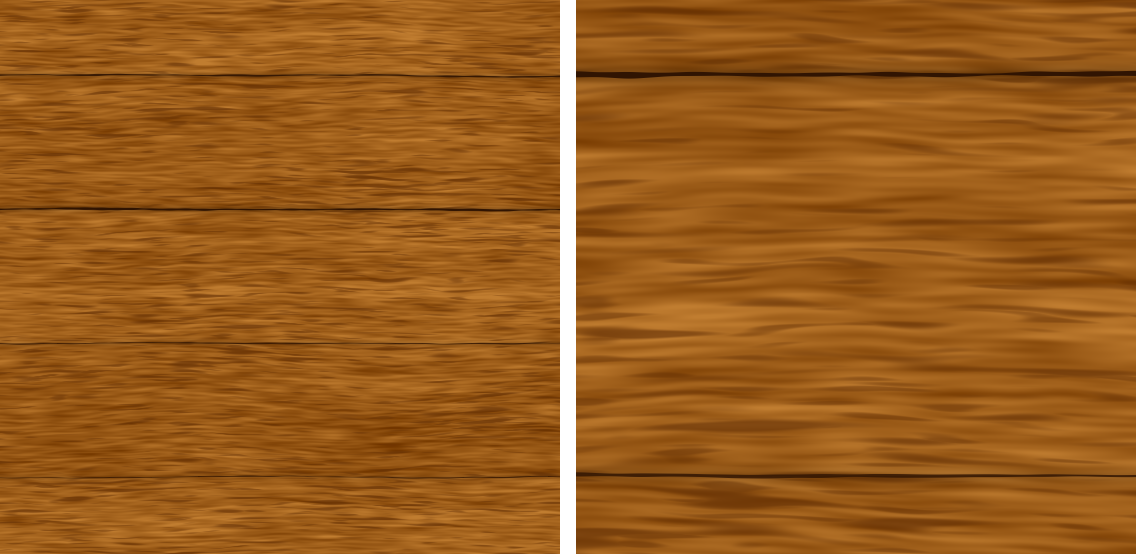
Left, the full canvas; right, a detail of the centre.
This texture is drawn by a Shadertoy shader. Its source:

```glsl
const float PITCH = 0.2415;        // plank height
const float FIRST_SEAM = 0.139;    // height of the lowest seam
const float SEAM_WOBBLE = 0.006;
const float SEAM_HALF_WIDTH = 0.0018;
const float SEAM_SHADE = 0.004;    // falloff of the soft shadow
const float GRAIN_BEND = 0.018;
const float GRAIN_RIPPLE = 0.003;
const float BASE_TONE = 0.59;
const float PORE_DEPTH = 0.58;
const vec2 GRAIN_SCALE = vec2(1.5, 21.0);
const vec4 PLANK_TONE = vec4(0.08, -0.09, 0.06, -0.09);
const vec4 SEAM_STRENGTH = vec4(0.42, 0.58, 1.0, 0.75);
const vec3 DARK_WOOD = vec3(0.49, 0.25, 0.015);
const vec3 LIGHT_WOOD = vec3(0.71, 0.45, 0.16);
const vec3 PORE_COLOR = vec3(0.37, 0.17, 0.01);
const vec3 SEAM_COLOR = vec3(0.19, 0.08, 0.008);

vec2 hashGradient(vec2 cell) {
    vec3 q = fract(cell.xyx * vec3(0.1031, 0.1030, 0.0973));
    q += dot(q, q.yzx + 33.33);
    return 2.0 * fract((q.xx + q.yz) * q.zy) - 1.0;
}

float gradientNoise(vec2 p) {
    vec2 i = floor(p), f = p - i;
    vec2 u = f * f * f * (f * (f * 6.0 - 15.0) + 10.0);
    vec2 e = vec2(0.0, 1.0);
    float a = dot(hashGradient(i), f);
    float b = dot(hashGradient(i + e.yx), f - e.yx);
    float c = dot(hashGradient(i + e.xy), f - e.xy);
    float d = dot(hashGradient(i + e.yy), f - e.yy);
    return mix(mix(a, b, u.x), mix(c, d, u.x), u.y);
}

// Streaks at four scales, stretched along the plank
float grain(vec2 p) {
    vec2 frequency = GRAIN_SCALE;
    float amplitude = 0.36, sum = 0.0;
    for (int k = 0; k < 4; k++) {
        sum += amplitude * gradientNoise(p * frequency + 17.3 * float(k));
        frequency *= vec2(2.3, 2.15);
        amplitude *= 1.27;
    }
    return sum;
}

// Short dark dashes, gathered in bands
float pores(vec2 p) {
    float band = gradientNoise(p * vec2(2.5, 15.0) + 61.0);
    float dash = gradientNoise(p * vec2(11.0, 140.0) + 83.0);
    float hair = gradientNoise(p * vec2(19.0, 215.0) + 29.0);
    return max(smoothstep(0.14, 0.46, dash + 0.3 * band),
               0.75 * smoothstep(0.16, 0.46, hair + 0.3 * band));
}

void mainImage(out vec4 fragColor, in vec2 fragCoord) {
    vec2 uv = fragCoord / iResolution.xy;
    float pixel = 1.0 / iResolution.y;

    // Nearest seam and the plank on this side of it
    float seam = floor((uv.y - FIRST_SEAM) / PITCH + 0.5);
    float wobble = gradientNoise(vec2(uv.x * 3.0, seam * 7.3 + 0.4))
                 + 0.3 * gradientNoise(vec2(uv.x * 17.0, seam * 5.7 + 0.3));
    float d = uv.y - FIRST_SEAM - seam * PITCH - SEAM_WOBBLE * wobble;
    float plank = mod(seam + step(0.0, d), 4.0);

    // Bent grain, different on each plank
    vec2 p = uv + plank * vec2(3.71, 5.37);
    p.y += GRAIN_BEND * gradientNoise(p * vec2(2.6, 6.0) + 11.0);
    p.y += GRAIN_RIPPLE * gradientNoise(p * vec2(14.0, 30.0) + 47.0);

    // Wood tone
    float tone = BASE_TONE + PLANK_TONE[int(plank)] + grain(p);
    tone += 0.25 * gradientNoise(uv * vec2(2.0, 3.0) + 5.0);
    vec3 color = mix(DARK_WOOD, LIGHT_WOOD, clamp(tone, -0.2, 1.2));
    color = mix(color, PORE_COLOR, PORE_DEPTH * pores(p));

    // Uneven gap with a soft shadow
    float strength = SEAM_STRENGTH[int(mod(seam, 4.0))];
    float wear = 0.8 + 1.2 * gradientNoise(vec2(uv.x * 8.0, seam * 3.1 + 0.6))
               + 0.7 * gradientNoise(vec2(uv.x * 37.0, seam * 2.3 + 0.4));
    float halfWidth = SEAM_HALF_WIDTH * strength * max(wear, 0.3);
    float gap = clamp((halfWidth - abs(d)) / pixel + 0.5, 0.0, 1.0);
    color *= 1.0 - 0.3 * strength * exp(-abs(d) / SEAM_SHADE);
    color = mix(color, SEAM_COLOR, gap * mix(0.6, 1.0, strength));

    fragColor = vec4(color, 1.0);
}
```
